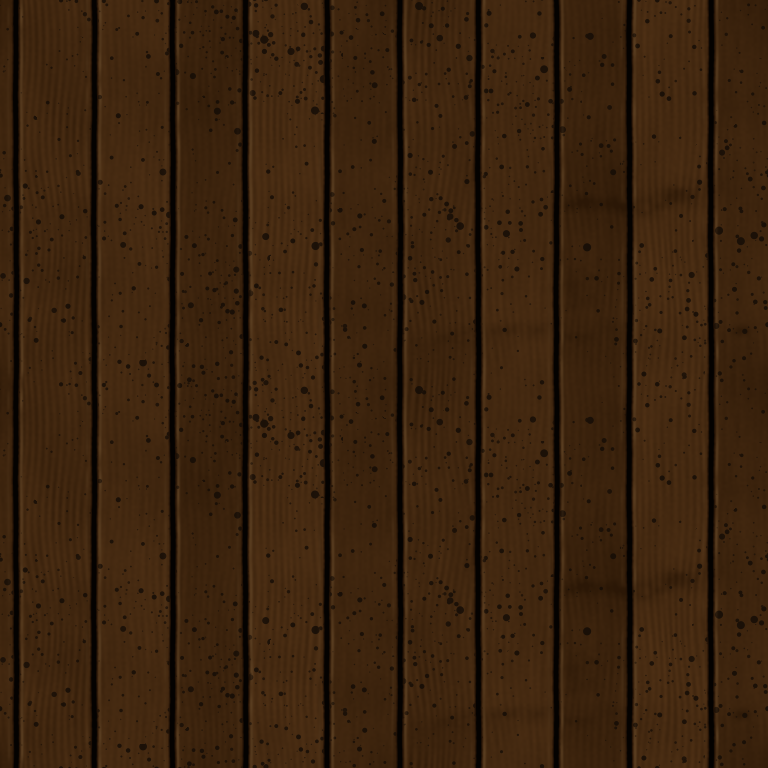
Write a three.js fragment shader that draws this texture.

```glsl
// Ten dark stained vertical planks parted by black grooves with a lit right lip.
// Layered sines set plank width, tone and grain; wrapped noise adds stains and
// cellular noise adds worm pits. The wear repeats twice up the canvas.
#define PLANKS 10.0
#define ROWS 2.0
#define GROOVE_HALF 0.0031
#define GRAIN_PITCH 0.0092
#define PIT_CELLS vec2(110.0, 55.0)
#define WOOD_DARK vec3(0.195, 0.11, 0.034)
#define WOOD_LIGHT vec3(0.285, 0.173, 0.072)
#define LIP_COLOR vec3(0.36, 0.25, 0.135)
#define SHADE_COLOR vec3(0.13, 0.065, 0.018)
#define GROOVE_COLOR vec3(0.014, 0.007, 0.002)
#define PIT_COLOR vec3(0.065, 0.04, 0.02)

const float TAU = 6.2831853;

varying vec2 vUv;

float hash(vec2 p) {
  vec3 q = fract(vec3(p.xyx) * 0.1031);
  q += dot(q, q.yzx + 33.33);
  return fract((q.x + q.y) * q.z);
}

// Value noise that wraps after the given whole number of cells.
float noise(vec2 p, vec2 cells) {
  vec2 q = p * cells;
  vec2 i = floor(q);
  vec2 f = fract(q);
  f = f * f * (3.0 - 2.0 * f);
  vec2 a = mod(i, cells);
  vec2 b = mod(i + 1.0, cells);
  return mix(mix(hash(a), hash(vec2(b.x, a.y)), f.x),
             mix(hash(vec2(a.x, b.y)), hash(b), f.x), f.y);
}

// Soft oval patch, wrapped on both axes.
float patchAt(vec2 p, vec2 center, vec2 size) {
  vec2 d = (fract(p - center + 0.5) - 0.5) / size;
  return exp(-dot(d, d));
}

// Cellular pits: one round hole of random size in some of the cells.
float pits(vec2 p, vec2 cells, float density) {
  vec2 q = p * cells;
  vec2 base = floor(q);
  float soft = 0.0011 * cells.x;
  float cover = 0.0;
  for (int y = -1; y <= 1; y++) {
    for (int x = -1; x <= 1; x++) {
      vec2 cell = base + vec2(float(x), float(y));
      vec2 id = mod(cell, cells);
      vec2 center = cell + vec2(hash(id + 17.3), hash(id + 61.7));
      float size = hash(id + 5.1);
      float radius = mix(0.06, 0.34, size * size * size);
      float present = step(hash(id + 91.9), density);
      float hole = 1.0 - smoothstep(radius - 0.5 * soft, radius + soft, length(q - center));
      cover = max(cover, hole * present * mix(0.55, 1.0, size));
    }
  }
  return cover;
}

// Left groove of plank k, slightly off the even spacing.
float grooveX(float k) {
  return k / PLANKS + 0.0228 - 0.0033 * cos(0.4 * TAU * k - 0.98);
}

void main() {
  vec2 p = vec2(vUv.x, vUv.y * ROWS);

  // Nearest groove, plank index and place across the plank
  float groove = floor((vUv.x - 0.0228) * PLANKS + 0.5);
  float id = mod(groove, PLANKS);
  float wobble = 0.0005 * sin(TAU * p.y + id * 2.3) + 0.0003 * sin(TAU * 5.0 * p.y + id * 4.1);
  float d = vUv.x - grooveX(groove) - wobble;
  float k = d < 0.0 ? groove - 1.0 : groove;
  float across = vUv.x - grooveX(k);

  // Plank tone, broad stains and fine fibres
  float blotch = noise(p, vec2(9.0, 4.0)) * 0.6 + noise(p, vec2(26.0, 11.0)) * 0.4 - 0.5;
  float fibre = noise(p, vec2(230.0, 9.0)) - 0.5;
  float grit = noise(p, vec2(256.0, 128.0)) - 0.5;
  float tone = 0.56 + 0.26 * sin(0.4 * TAU * k) + 0.55 * blotch + 0.22 * fibre + 0.13 * grit;

  // Wavy growth rings, strong on some planks and faint on others
  float grainAmount = 0.11 + 0.08 * cos(0.4 * TAU * k - 0.1 * TAU);
  float bend = 1.3 * noise(p, vec2(20.0, 3.0)) + 0.35 * sin(TAU * (2.0 * p.y + 0.3 * k));
  float ring = sin(TAU * (across / GRAIN_PITCH + bend));
  tone += grainAmount * ring * (0.4 + 1.1 * noise(p, vec2(40.0, 12.0)));

  // Grimy smears that cross several planks
  vec2 smear = p + vec2(0.0, 0.035 * (noise(p, vec2(24.0, 8.0)) - 0.5) - 0.15 * (vUv.x - 0.84));
  float grime = patchAt(smear, vec2(0.87, 0.48), vec2(0.06, 0.035))
              + 0.7 * patchAt(smear, vec2(0.77, 0.47), vec2(0.05, 0.018))
              + 0.6 * patchAt(smear, vec2(0.68, 0.15), vec2(0.11, 0.024))
              + 0.5 * patchAt(p, vec2(0.76, 0.24), vec2(0.03, 0.06))
              + 0.9 * patchAt(p, vec2(0.964, 0.14), vec2(0.012, 0.014));
  tone -= grime * (0.25 + 0.6 * noise(p, vec2(70.0, 50.0)));
  vec3 color = mix(WOOD_DARK, WOOD_LIGHT, clamp(tone, -0.3, 1.25));

  // Pits cluster in worn areas
  float worn = smoothstep(0.4, 0.85, noise(p, vec2(7.0, 5.0)));
  float density = 0.12 + 0.3 * worn + 0.4 * patchAt(p, vec2(0.38, 0.95), vec2(0.14, 0.17));
  float holes = max(pits(p, PIT_CELLS, density), pits(p + 0.37, PIT_CELLS * 0.6, density * 0.35));
  color = mix(color, PIT_COLOR, 0.8 * holes);

  // Worn lit lip, shaded flanks and black groove
  float wear = noise(vec2(id / PLANKS, p.y), vec2(PLANKS, 24.0));
  float lip = exp(-pow((d - 0.0075) / 0.0021, 2.0)) * (0.3 + 0.6 * wear);
  float farLip = exp(-pow((d + 0.0095) / 0.002, 2.0)) * 0.3 * wear;
  color = mix(color, LIP_COLOR, (lip + farLip) * (1.0 - 0.6 * holes));
  float gap = abs(d) + 0.0005 * grit;
  color = mix(color, SHADE_COLOR, 1.0 - smoothstep(GROOVE_HALF, GROOVE_HALF + 0.0032, gap));
  color = mix(color, GROOVE_COLOR, 1.0 - smoothstep(GROOVE_HALF - 0.001, GROOVE_HALF + 0.001, gap));

  gl_FragColor = vec4(color, 1.0);
}
```
